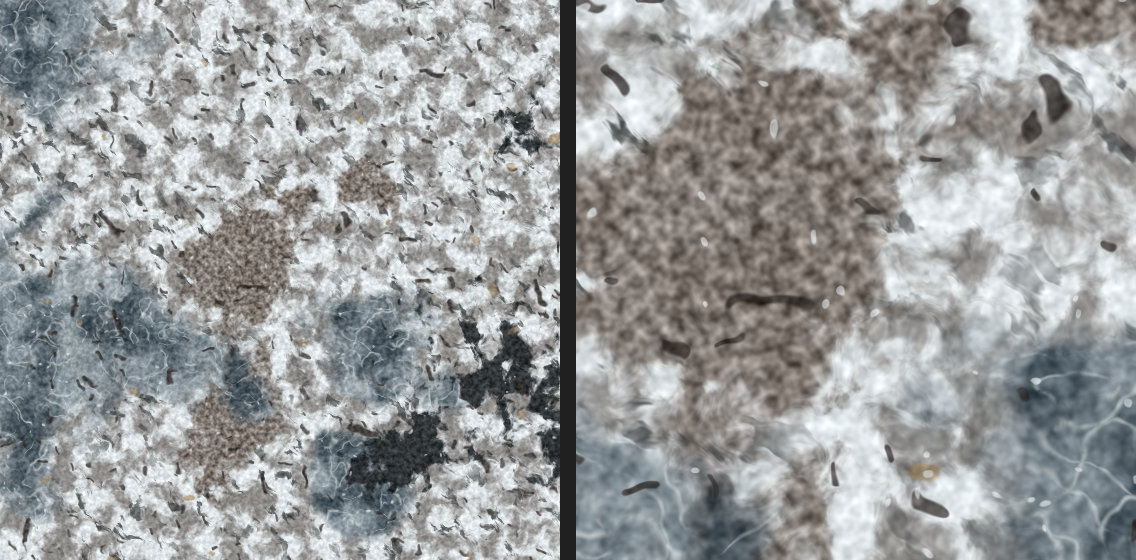
Left, the full canvas; right, a detail of the centre.
A Shadertoy shader for this texture:

```glsl
// Polished granite: pale crystal clumps with warm seams, veined slate patches,
// brown mineral stains, black clusters and scattered dark slivers.
// Layers of warped gradient noise are blended from the palest to the darkest.

const vec3 WHITE_CRYSTAL = vec3(0.88, 0.905, 0.915);
const vec3 WARM_GREY     = vec3(0.56, 0.55, 0.54);
const vec3 SEAM_DARK     = vec3(0.25, 0.26, 0.26);
const vec3 BROWN         = vec3(0.47, 0.43, 0.40);
const vec3 SLATE_DARK    = vec3(0.22, 0.28, 0.32);
const vec3 SLATE_LIGHT   = vec3(0.58, 0.63, 0.66);
const vec3 VEIN          = vec3(0.74, 0.77, 0.77);
const vec3 BLACK_MICA    = vec3(0.13, 0.15, 0.16);
const vec3 SLIVER        = vec3(0.20, 0.18, 0.17);
const vec3 RUST          = vec3(0.62, 0.52, 0.37);
const float GRAIN_ANGLE  = -0.8;

vec2 hash2(vec2 cell, float seed) {
    uvec3 v = uvec3(ivec3(vec3(cell, seed)));
    v = v * 1664525u + 1013904223u;
    v.x += v.y * v.z; v.y += v.z * v.x; v.z += v.x * v.y;
    v ^= v >> 16u;
    v.x += v.y * v.z; v.y += v.z * v.x;
    return vec2(v.xy & 65535u) / 65535.0;
}

// Component x of the result runs along the given angle.
vec2 rotate(vec2 p, float angle) {
    float c = cos(angle), s = sin(angle);
    return vec2(c * p.x + s * p.y, c * p.y - s * p.x);
}

float cornerSlope(vec2 cell, vec2 corner, vec2 f, float seed) {
    float angle = 6.2832 * hash2(cell + corner, seed).x;
    return dot(vec2(cos(angle), sin(angle)), f - corner);
}

float gradientNoise(vec2 p, float seed) {
    vec2 cell = floor(p), f = p - cell;
    vec2 w = f * f * f * (f * (f * 6.0 - 15.0) + 10.0);
    float low = mix(cornerSlope(cell, vec2(0, 0), f, seed), cornerSlope(cell, vec2(1, 0), f, seed), w.x);
    float high = mix(cornerSlope(cell, vec2(0, 1), f, seed), cornerSlope(cell, vec2(1, 1), f, seed), w.x);
    return mix(low, high, w.y);
}

float fbm(vec2 p, int octaves, float seed) {
    float sum = 0.0, amplitude = 1.0;
    for (int i = 0; i < octaves; i++) {
        sum += amplitude * gradientNoise(p, seed + float(i));
        p = rotate(p, 0.6) * 2.03;
        amplitude *= 0.55;
    }
    return sum;
}

// Elliptical field: 1 at the centre, 0 on the rim, negative outside.
float patchField(vec2 uv, vec2 centre, vec2 radius, float angle) {
    return max(1.0 - length(rotate(uv - centre, angle) / radius), -1.0);
}

// Thin bright lines along the zero contours of noise.
float veins(vec2 p, float width, float seed) {
    return 1.0 - smoothstep(0.0, width, abs(gradientNoise(p, seed)));
}

// Scattered capsules, one candidate per cell; sizes are in cells.
float grains(vec2 uv, float cells, float chance, float reach, float radius, float pixel, float seed) {
    vec2 p = uv * cells, home = floor(p);
    float edge = 0.02 + 0.7 * cells * pixel, cover = 0.0;
    for (int j = -1; j <= 1; j++)
    for (int i = -1; i <= 1; i++) {
        vec2 cell = home + vec2(i, j);
        vec2 shape = hash2(cell, seed + 1.0), pick = hash2(cell, seed + 2.0);
        vec2 q = rotate(p - cell - hash2(cell, seed), GRAIN_ANGLE + 2.0 * (shape.x - 0.5));
        q.x = max(abs(q.x) - reach * mix(0.25, 1.0, shape.y), 0.0);
        float d = length(q) - radius * mix(0.5, 1.0, pick.y);
        cover = max(cover, step(pick.x, chance) * (1.0 - smoothstep(-edge, edge, d)));
    }
    return cover;
}

void mainImage(out vec4 fragColor, in vec2 fragCoord) {
    float pixel = 1.0 / iResolution.y;
    vec2 uv = fragCoord * pixel;
    vec2 p = uv + 0.012 * vec2(fbm(uv * 20.0, 3, 10.0), fbm(uv * 20.0, 3, 20.0));
    float ragged = fbm(p * 6.0, 5, 30.0);
    float crystal = fbm(p * 23.0, 5, 40.0);
    float fine = fbm(uv * 110.0, 2, 50.0);

    // Pale crystals and the dark slanted seams between them
    vec3 colour = mix(WARM_GREY, WHITE_CRYSTAL, smoothstep(-0.4, 0.28, crystal + 0.15 * ragged));
    float seam = fbm(rotate(p, GRAIN_ANGLE) * vec2(24.0, 44.0), 4, 60.0);
    float seamZone = smoothstep(-0.4, 0.3, fbm(uv * 4.0, 3, 70.0));
    colour = mix(colour, SEAM_DARK, 0.8 * smoothstep(0.2, 0.5, seam) * mix(0.35, 1.0, seamZone));

    // Brown stains, broken up by the crystals
    float brown = patchField(uv, vec2(0.44, 0.53), vec2(0.20, 0.11), 0.9);
    brown = max(brown, patchField(uv, vec2(0.69, 0.65), vec2(0.10, 0.06), -0.5));
    brown = max(brown, patchField(uv, vec2(0.42, 0.25), vec2(0.17, 0.09), 1.2));
    brown = max(brown, patchField(uv, vec2(0.12, 0.38), vec2(0.12, 0.06), 0.3));
    colour = mix(colour, BROWN + 0.2 * fine, 0.85 * smoothstep(0.1, 0.5, brown + 0.7 * ragged - 0.5 * crystal));

    // Slate patches crossed by pale cracks
    float slate = patchField(uv, vec2(0.28, 0.40), vec2(0.24, 0.10), -0.55);
    slate = max(slate, patchField(uv, vec2(0.06, 0.35), vec2(0.22, 0.28), -0.3));
    slate = max(slate, patchField(uv, vec2(0.08, 0.94), vec2(0.19, 0.16), 0.2));
    slate = max(slate, patchField(uv, vec2(0.65, 0.13), vec2(0.12, 0.10), -0.6));
    slate = max(slate, 0.7 * patchField(uv, vec2(0.69, 0.36), vec2(0.19, 0.12), -0.7));
    vec3 slateColour = mix(SLATE_DARK, SLATE_LIGHT, smoothstep(-0.45, 0.5, fbm(p * 11.0, 5, 80.0)));
    float crack = max(veins(p * 17.0, 0.06, 90.0), 0.8 * veins(p * 34.0, 0.09, 91.0));
    slateColour = mix(slateColour, VEIN, 0.7 * crack * smoothstep(-0.3, 0.2, crystal));
    colour = mix(colour, slateColour, 0.9 * smoothstep(0.05, 0.45, slate + 0.7 * ragged));

    // Black clusters with crumbling rims
    float black = patchField(uv, vec2(0.73, 0.19), vec2(0.15, 0.09), 0.3);
    black = max(black, 0.7 * patchField(uv, vec2(0.90, 0.34), vec2(0.19, 0.13), -0.5));
    black = max(black, patchField(uv, vec2(1.0, 0.20), vec2(0.06, 0.12), 0.0));
    black = max(black, 0.6 * patchField(uv, vec2(0.93, 0.78), vec2(0.11, 0.08), 0.7));
    float crumble = fbm(p * 18.0, 5, 100.0);
    colour = mix(colour, BLACK_MICA, 0.9 * smoothstep(0.3, 0.6, black + 0.9 * crumble));

    // Slivers, rust specks, glints and fine grain
    colour = mix(colour, SLIVER, 0.85 * grains(p, 15.0, 0.12, 0.30, 0.08, pixel, 110.0));
    colour = mix(colour, SLIVER, 0.75 * grains(p, 38.0, 0.16, 0.30, 0.13, pixel, 120.0));
    colour = mix(colour, RUST, 0.6 * grains(p, 26.0, 0.025, 0.08, 0.20, pixel, 130.0));
    colour = mix(colour, WHITE_CRYSTAL, 0.65 * grains(p, 75.0, 0.07, 0.05, 0.20, pixel, 140.0));
    fragColor = vec4(clamp(colour + 0.16 * fine, 0.0, 1.0), 1.0);
}
```
